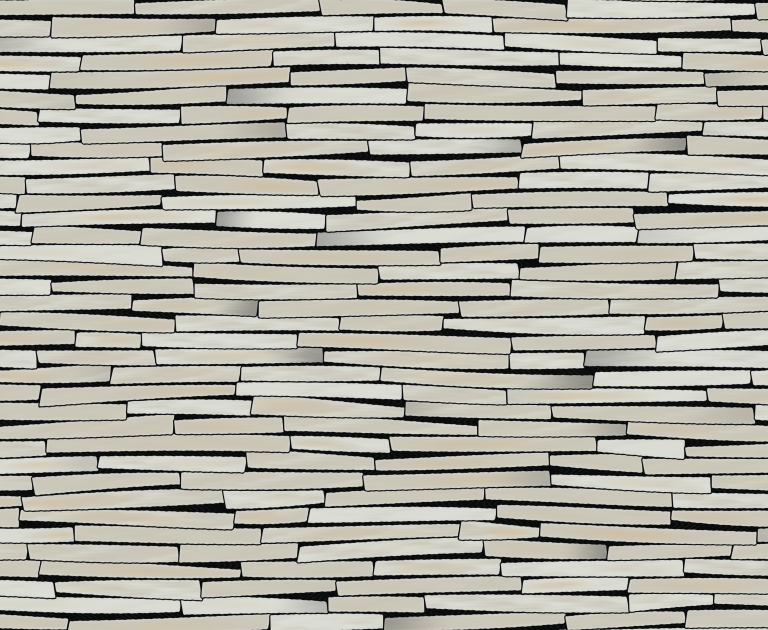
This texture is drawn by a Shadertoy shader. Its source:

```glsl
#define ROW_PITCH 0.0278
#define STRIP_LENGTH 0.245
#define LENGTH_JITTER 0.62
#define HALF_THICKNESS 0.0122
#define MAX_SLOPE 0.036
#define OUTLINE 0.0018
#define CORNER 0.0026
#define GAP_COLOR vec3(0.035, 0.04, 0.04)
#define CREAM vec3(0.795, 0.78, 0.725)
#define PALE vec3(0.855, 0.862, 0.83)
#define STAIN vec3(0.81, 0.74, 0.62)

float hash(vec2 p) {
    vec3 q = fract(p.xyx * vec3(0.1031, 0.1030, 0.0973));
    q += dot(q, q.yzx + 33.33);
    return fract((q.x + q.y) * q.z);
}

float signedHash(vec2 p) {
    return 2.0 * hash(p) - 1.0;
}

// Layered sines, stretched along the strip
float streaks(vec2 p, float seed) {
    float a = sin(p.x * 37.0 + seed * 40.0 + 2.0 * sin(p.y * 160.0 + seed * 9.0));
    float b = sin(p.x * 83.0 - p.y * 330.0 + seed * 71.0 + a);
    float c = sin(p.y * 900.0 + p.x * 19.0 + 1.5 * b);
    return 0.5 * a + 0.3 * b + 0.2 * c;
}

float stripEdge(float cell, float row) {
    float shift = hash(vec2(row, 91.0));
    return (cell + shift + LENGTH_JITTER * (hash(vec2(cell, row)) - 0.5)) * STRIP_LENGTH;
}

// Distance to a tilted, bowed and tapered strip; also returns its local position
float stripDistance(vec2 p, vec2 id, out vec2 local, out vec2 halfSize) {
    float left = stripEdge(id.x, id.y);
    float right = stripEdge(id.x + 1.0, id.y);
    halfSize.x = 0.5 * (right - left) - 0.0009;
    local = p - vec2(0.5 * (left + right), (id.y + 0.5) * ROW_PITCH);
    float t = clamp(local.x / halfSize.x, -1.2, 1.2);

    float slope = MAX_SLOPE * signedHash(id + 17.3);
    float bow = 0.0016 * signedHash(id + 29.1);
    float lift = 0.0027 * signedHash(id + 41.7);
    local.y -= lift + slope * local.x + bow * (t * t - 0.4);
    local.x += 0.22 * signedHash(id + 53.9) * local.y;

    float lean = signedHash(id + 67.2);
    float taper = 0.36 * lean * lean * lean;
    float lens = 0.16 * hash(id + 73.4);
    halfSize.y = HALF_THICKNESS * (0.9 + 0.2 * hash(id + 83.6));
    halfSize.y *= 1.0 + taper * t - lens * t * t;

    // Slightly ragged cut
    float rough = sin(p.x * 310.0 + id.y * 5.0) + sin(p.x * 730.0 + id.x * 3.0 + p.y * 500.0);
    halfSize.y += 0.00022 * rough;
    vec2 q = abs(local) - halfSize + CORNER;
    return length(max(q, 0.0)) + min(max(q.x, q.y), 0.0) - CORNER;
}

vec3 stripColor(vec2 local, vec2 halfSize, float d, vec2 id) {
    float tone = hash(id + 101.5);
    float grain = streaks(local, tone);
    vec3 color = mix(CREAM, PALE, smoothstep(0.3, 0.95, tone + 0.18 * grain));

    // Warm stain running through the core of some strips
    float core = 1.0 - smoothstep(0.1, 0.9, abs(local.y) / halfSize.y);
    float center = 0.6 * signedHash(id + 113.8);
    float spread = 1.0 - smoothstep(0.1, 0.9, abs(local.x / halfSize.x - center));
    float amount = smoothstep(0.4, 1.0, hash(id + 127.1));
    color = mix(color, STAIN, 0.8 * amount * core * spread * (0.7 + 0.4 * grain));

    // Cool pale rim and a shaded end on a few strips
    float rim = smoothstep(-0.0045, -0.0012, d);
    color = mix(color, PALE + vec3(-0.02, -0.02, 0.01), 0.45 * rim);
    float side = sign(signedHash(id + 139.6));
    float shade = smoothstep(0.2, 1.1, side * local.x / halfSize.x);
    color *= 1.0 - 0.3 * shade * smoothstep(0.8, 1.0, hash(id + 151.2));
    return color + 0.009 * grain;
}

void mainImage(out vec4 fragColor, in vec2 fragCoord) {
    vec2 p = fragCoord / iResolution.y;
    float soft = 0.6 / iResolution.y + 0.0002;

    // Rows drift gently up and down
    vec2 warped = p;
    warped.y += 0.0035 * sin(p.x * 4.3 + p.y * 9.0) + 0.0018 * sin(p.x * 9.7 - p.y * 15.0);
    float row = floor(warped.y / ROW_PITCH);

    // Faint fibres in the dark gaps
    float fibre = sin(p.x * 640.0 + 4.0 * sin(p.y * 290.0)) * sin(p.x * 47.0 + p.y * 61.0);
    vec3 color = GAP_COLOR + 0.05 * max(fibre, 0.0);

    // Lay strips from neighbouring rows over each other
    for (int j = -1; j <= 1; j++) {
        float r = row + float(j);
        float cell = floor(warped.x / STRIP_LENGTH - hash(vec2(r, 91.0)));
        for (int i = -1; i <= 1; i++) {
            vec2 id = vec2(cell + float(i), r);
            vec2 local, halfSize;
            float d = stripDistance(warped, id, local, halfSize);
            float outline = 1.0 - smoothstep(-soft, soft, d - OUTLINE);
            float body = 1.0 - smoothstep(-soft, soft, d);
            color = mix(color, GAP_COLOR, outline);
            color = mix(color, stripColor(local, halfSize, d, id), body);
        }
    }
    fragColor = vec4(color, 1.0);
}
```
